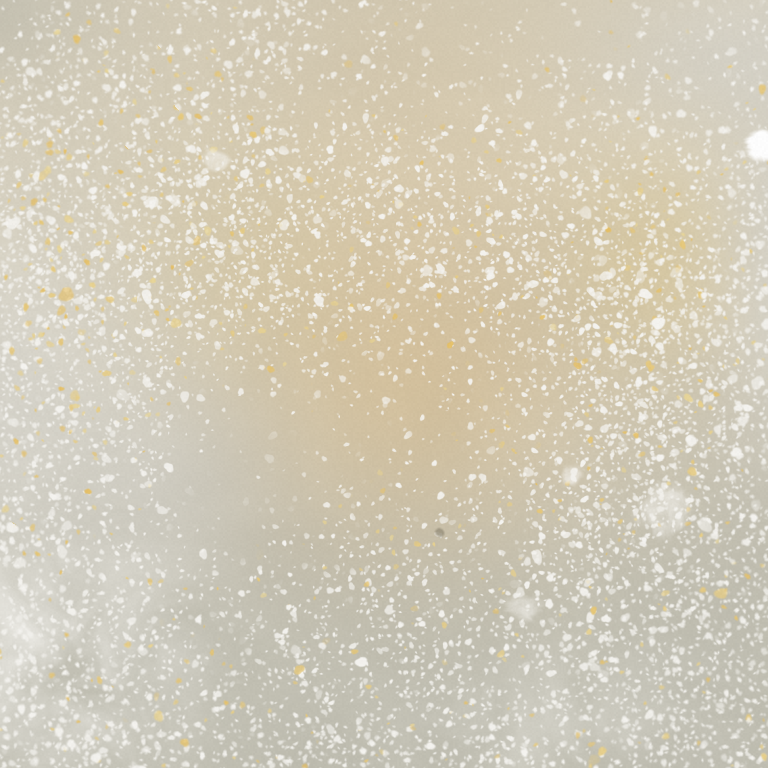
Give the GLSL for this texture, as a three.js fragment shader.

```glsl
// Pale speckled stone: a warm tan glow on a grey ground, strewn with white and ochre grains.
// Grains are jittered, bent ellipses in layers of cells; soft glows steer colour and density,
// and layered sines add milky clouds.
varying vec2 vUv;

const vec3 GREY = vec3(0.742, 0.735, 0.685);
const vec3 CREAM = vec3(0.828, 0.800, 0.725);
const vec3 TAN = vec3(0.825, 0.748, 0.605);
const vec3 GOLD = vec3(0.850, 0.775, 0.580);
const vec3 MIST = vec3(0.838, 0.832, 0.805);
const vec3 WHITE = vec3(0.955, 0.950, 0.935);
const vec3 OCHRE = vec3(0.895, 0.745, 0.390);
const vec3 STRAW = vec3(0.905, 0.835, 0.600);

float hash(vec2 p) {
  vec3 q = fract(vec3(p.xyx) * 0.1031);
  q += dot(q, q.yzx + 33.33);
  return fract((q.x + q.y) * q.z);
}

vec2 hash2(vec2 p) {
  return vec2(hash(p + 17.3), hash(p.yx + 71.9));
}

float glow(vec2 p, vec2 centre, vec2 radius) {
  vec2 d = (p - centre) / radius;
  return exp(-dot(d, d));
}

// Layered, warped sines, about -1 to 1
float clouds(vec2 p) {
  float sum = 0.0;
  float gain = 0.5;
  for (int i = 0; i < 5; i++) {
    p = mat2(0.8, 0.6, -0.6, 0.8) * p * 1.7 + 1.3;
    p += 0.6 * sin(p.yx * 0.9 + 2.0);
    sum += gain * sin(p.x) * sin(p.y);
    gain *= 0.65;
  }
  return sum;
}

vec3 groundColour(vec2 p) {
  vec3 c = mix(GREY, CREAM, smoothstep(0.12, 0.68, p.y));
  c = mix(c, TAN, 0.92 * glow(p, vec2(0.54, 0.52), vec2(0.24, 0.22)));
  c = mix(c, TAN, 0.35 * glow(p, vec2(0.55, 0.85), vec2(0.26, 0.26)));
  c = mix(c, GOLD, 0.55 * glow(p, vec2(0.86, 0.66), vec2(0.12, 0.13)));
  c = mix(c, GOLD, 0.30 * glow(p, vec2(0.30, 0.66), vec2(0.16, 0.15)));
  c = mix(c, MIST, 0.80 * glow(p, vec2(1.04, 0.66), vec2(0.10, 0.26)));
  c = mix(c, MIST, 0.75 * glow(p, vec2(0.0, 0.48), vec2(0.22, 0.26)));
  c = mix(c, MIST, 0.55 * glow(p, vec2(0.96, 0.93), vec2(0.18, 0.10)));
  c = mix(c, MIST, 0.45 * glow(p, vec2(0.22, 0.38), vec2(0.13, 0.12)));
  c = mix(c, GREY, 0.55 * glow(p, vec2(0.0, 1.0), vec2(0.12, 0.10)));
  return c + 0.020 * clouds(p * 4.0);
}

float grainDensity(vec2 p) {
  float d = 0.52 + 0.16 * clouds(p * 7.0 + 4.0);
  d += 0.36 * glow(p, vec2(0.86, 0.45), vec2(0.15, 0.24));
  d += 0.28 * glow(p, vec2(0.14, 0.66), vec2(0.26, 0.20));
  d += 0.22 * glow(p, vec2(0.62, 0.66), vec2(0.12, 0.08));
  d -= 0.42 * glow(p, vec2(0.50, 0.43), vec2(0.23, 0.16));
  d -= 0.36 * glow(p, vec2(0.29, 0.35), vec2(0.13, 0.13));
  d -= 0.38 * glow(p, vec2(0.70, 1.00), vec2(0.40, 0.22));
  d -= 0.30 * glow(p, vec2(0.0, 1.0), vec2(0.14, 0.14));
  return clamp(d, 0.08, 0.9);
}

// Paints one layer of grains; size is the largest radius on the canvas
vec3 addGrains(vec3 c, vec2 p, float cells, float size, float density, float ochreShare, float seed) {
  vec2 home = floor(p * cells);
  float soft = mix(0.0013, 0.0023, smoothstep(0.2, 0.65, length(p - 0.5)));
  for (int y = -1; y <= 1; y++) {
    for (int x = -1; x <= 1; x++) {
      vec2 id = home + vec2(float(x), float(y));
      vec2 key = id + seed;
      vec2 shape = hash2(key + 5.7);
      vec2 d = p - (id + 0.1 + 0.8 * hash2(key)) / cells;
      float turn = 6.2832 * shape.x;
      d = mat2(cos(turn), sin(turn), -sin(turn), cos(turn)) * d;
      float radius = size * mix(0.5, 1.0, shape.y * shape.y);
      float angle = atan(d.y, d.x + 1e-6);
      float bend = 1.0 + 0.08 * sin(3.0 * angle + 40.0 * shape.y) + 0.03 * sin(5.0 * angle + turn);
      float dist = length(d * vec2(0.88, mix(1.0, 1.5, hash(key + 9.1)))) - radius * bend;
      float present = clamp((density - hash(key + 31.0)) * 14.0, 0.0, 1.0);
      float tint = hash(key + 47.0);
      vec3 colour = mix(WHITE, mix(OCHRE, STRAW, hash(key + 53.0)), step(tint, ochreShare));
      float opacity = mix(0.6, 1.0, hash(key + 61.0));
      c = mix(c, colour, present * opacity * (1.0 - smoothstep(-soft, soft, dist)));
    }
  }
  return c;
}

// Milky lump with a ragged rim
float lump(vec2 p, vec2 centre, float radius) {
  float ragged = 0.5 * radius * clouds(p * 30.0);
  return 1.0 - smoothstep(0.6 * radius, 1.2 * radius, length(p - centre) + ragged);
}

void main() {
  vec2 p = vUv;
  vec3 c = groundColour(p);
  float density = grainDensity(p);
  float ochre = 0.08 + 0.16 * glow(p, vec2(0.08, 0.58), vec2(0.20, 0.30));

  // Milky clouds in the lower corners
  float milk = glow(p, vec2(0.06, 0.15), vec2(0.17, 0.14)) + 0.4 * glow(p, vec2(0.75, 0.05), vec2(0.2, 0.1));
  c = mix(c, WHITE, milk * clamp(0.42 + 0.6 * clouds(p * 12.0), 0.0, 0.8));

  // Grains from dust to pebbles
  c = addGrains(c, p, 135.0, 0.0025, density * 0.75, 0.04, 11.0);
  c = addGrains(c, p, 84.0, 0.0046, density * 0.76, ochre, 203.0);
  c = addGrains(c, p, 55.0, 0.0066, density * 0.48, ochre * 1.3, 409.0);
  c = addGrains(c, p, 27.0, 0.0096, density * 0.22, ochre * 2.0, 607.0);

  // Pale lumps, a bright chip on the right edge and one dark fleck
  float lumps = lump(p, vec2(0.865, 0.335), 0.034) + lump(p, vec2(0.685, 0.205), 0.022);
  lumps += lump(p, vec2(0.745, 0.38), 0.016) + lump(p, vec2(0.28, 0.79), 0.014);
  c = mix(c, WHITE, 0.65 * min(lumps, 1.0) * (0.75 + 0.4 * clouds(p * 60.0)));
  c = mix(c, vec3(0.99), lump(p, vec2(0.993, 0.81), 0.021));
  c = mix(c, vec3(0.58, 0.55, 0.47), 0.75 * lump(p, vec2(0.573, 0.307), 0.007));

  // Fine mottling
  c += 0.014 * (hash(floor(p * 400.0)) - 0.5);
  gl_FragColor = vec4(c, 1.0);
}
```
